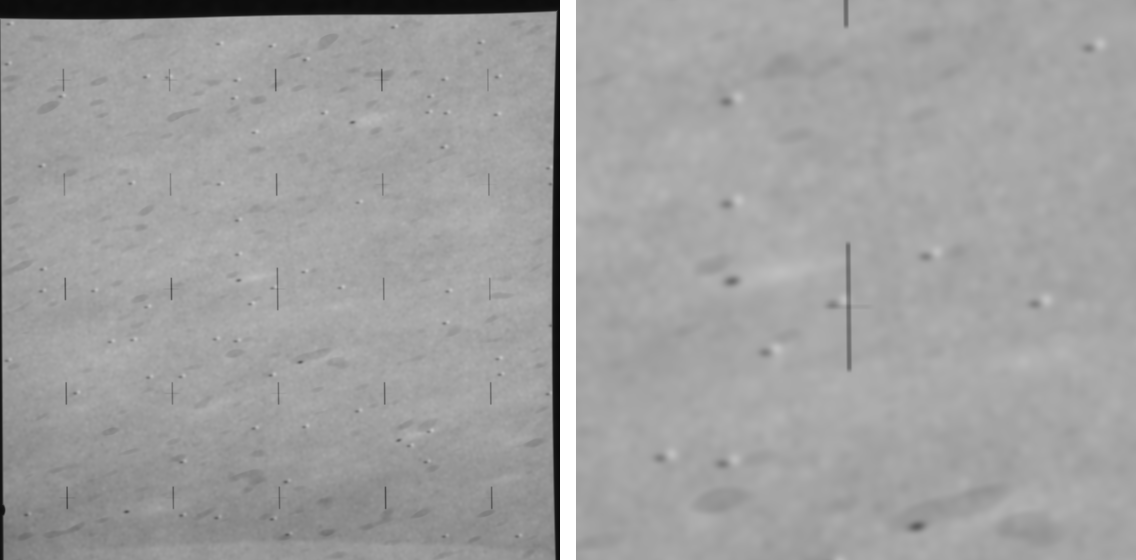
Left: the whole. Right: its middle third, enlarged.
Reproduce this texture procedurally as a Shadertoy shader.

```glsl
// Grey aerial survey frame: dusty ground with oblique streaks, register crosses and a black border.

const float GROUND = 0.647;
const float BORDER = 0.05;
const float EDGE_SOFTNESS = 0.0025;
const float STREAK_ANGLE = 0.32;
const float GRAIN_AMOUNT = 0.019;
const float MOTTLE_AMOUNT = 0.017;
const float BROAD_AMOUNT = 0.018;
const float SMUDGE_AMOUNT = 0.065;
const float BOTTOM_SHADE = 0.11;
const int COMET_COUNT = 11;
const vec2 CROSS_ORIGIN = vec2(0.120, 0.111);
const vec2 CROSS_PITCH = vec2(0.1895, 0.1865);
const float CROSS_ARM = 0.020;
const float CENTRE_ARM = 0.038;
const float CROSS_WIDTH = 0.0010;

vec3 hash3(vec2 p) {
    vec3 q = fract(p.xyx * vec3(0.1031, 0.1030, 0.0973));
    q += dot(q, q.yxz + 33.33);
    return fract((q.xxy + q.yzz) * q.zyx);
}

// Cellular noise: one soft light or dark spot per cell, roughly -1 to 1
float spots(vec2 p) {
    vec2 cell = floor(p);
    float sum = 0.0;
    for (int j = -1; j <= 1; j++)
    for (int i = -1; i <= 1; i++) {
        vec2 id = cell + vec2(i, j);
        vec3 h = hash3(id + 57.0);
        vec2 d = id + h.xy - p;
        float w = max(0.0, 1.0 - dot(d, d));
        sum += (2.0 * h.z - 1.0) * w * w * w;
    }
    return sum;
}

vec2 rotate(vec2 p, float a) {
    return vec2(cos(a) * p.x + sin(a) * p.y, cos(a) * p.y - sin(a) * p.x);
}

float gaussian(vec2 d, vec2 size) {
    d /= size;
    return exp(-dot(d, d));
}

// Bright tails, some with a dark rock at the lower end
float comets(vec2 uv) {
    float tone = 0.0;
    for (int i = 0; i < COMET_COUNT; i++) {
        vec3 place = hash3(vec2(float(i) + 3.0, 17.0));
        vec3 kind = hash3(vec2(float(i) + 41.0, 5.0));
        vec2 d = rotate(uv - 0.06 - 0.86 * place.xy, mix(0.12, 0.4, kind.x));
        vec2 size = vec2(mix(0.025, 0.065, kind.y), mix(0.006, 0.014, place.z));
        tone += mix(0.025, 0.075, kind.z) * gaussian(d - vec2(size.x, 0.0), size);
        tone -= step(0.5, kind.z) * 0.25 * gaussian(d, vec2(0.005, 0.003));
    }
    return tone;
}

// Sparse pits, each a dark dot beside a light one
float pits(vec2 uv) {
    vec2 p = uv * 32.0;
    vec3 h = hash3(floor(p) + 211.0);
    vec2 d = fract(p) - 0.35 - 0.3 * h.xy;
    float pair = 0.10 * gaussian(d - vec2(0.14, 0.05), vec2(0.12))
               - 0.15 * gaussian(d + vec2(0.08, 0.03), vec2(0.13, 0.09));
    return pair * step(0.94, h.z);
}

float ground(vec2 uv) {
    vec2 q = rotate(uv, STREAK_ANGLE);
    float tone = GROUND;

    // Broad shading and the pale band along the bottom
    tone -= BOTTOM_SHADE * smoothstep(0.36, 0.0, uv.y + 0.05 * (uv.x - 0.5));
    tone -= 0.035 * exp(-uv.x * 14.0) + 0.03 * exp((uv.x - 0.99) * 30.0);
    tone -= 0.018 * smoothstep(0.7, 1.0, uv.y);
    float arc = uv.y - 0.034 + 0.10 * (uv.x - 0.55) * (uv.x - 0.55);
    tone += 0.05 * smoothstep(0.006, -0.008, arc) * smoothstep(0.05, 0.2, uv.x);

    // Oblique streaks, mottling and grain
    float broad = spots(q * vec2(4.0, 13.0));
    tone += BROAD_AMOUNT * (broad + spots(q * vec2(11.0, 27.0) + 9.0));
    float smudge = spots(q * vec2(27.0, 66.0) + 31.0);
    tone -= SMUDGE_AMOUNT * smoothstep(0.45, 1.1, smudge - 0.25 * broad);
    tone += MOTTLE_AMOUNT * spots(q * vec2(52.0, 85.0));
    tone += GRAIN_AMOUNT * spots(uv * 140.0);
    tone += 0.002 * sin(uv.x * 190.0 + 2.0 * sin(uv.x * 37.0));
    return tone + comets(uv) + pits(uv);
}

// Register crosses: firm uprights with faint crossbars
float crosses(vec2 uv, float pixel) {
    vec2 p = uv - CROSS_ORIGIN + vec2(0.009 * (uv.y - CROSS_ORIGIN.y), 0.0);
    vec2 id = clamp(round(p / CROSS_PITCH), 0.0, 4.0);
    vec2 d = abs(p - id * CROSS_PITCH);
    vec3 h = hash3(id + 83.0);
    bool centre = id == vec2(2.0);
    float arm = centre ? CENTRE_ARM : CROSS_ARM;
    float soft = max(pixel, 0.0012);
    vec2 thin = 1.0 - smoothstep(vec2(CROSS_WIDTH - 0.5 * soft), vec2(CROSS_WIDTH + soft), d);
    float upright = thin.x * smoothstep(arm + 0.002, arm - 0.002, d.y);
    float bar = thin.y * smoothstep(0.017, 0.010, d.x);
    float strength = centre ? 0.22 : mix(0.10, 0.27, h.x);
    return strength * upright + 0.05 * h.y * bar;
}

// Signed distance inside the slightly warped frame, with a notch at the left
float frameInset(vec2 uv) {
    float top = 0.967 + 0.014 * uv.x * uv.x - 0.002 * sin(uv.x * 9.0);
    float right = 0.986 + 0.03 * (uv.y - 0.45) * (uv.y - 0.45);
    float left = 0.006 * (1.0 - uv.y);
    float notch = length((uv - vec2(0.001, 0.089)) * vec2(1.2, 0.8)) - 0.010;
    return min(min(top - uv.y, right - uv.x), min(uv.x - left, notch));
}

void mainImage(out vec4 fragColor, in vec2 fragCoord) {
    vec2 uv = fragCoord / iResolution.xy;
    float pixel = 1.0 / iResolution.y;
    float inset = frameInset(uv);
    float soft = max(EDGE_SOFTNESS, pixel);
    float border = BORDER + 0.07 * exp(min(inset, 0.0) * 250.0) + 0.008 * spots(uv * 60.0);
    float picture = ground(uv) - crosses(uv, pixel);
    float tone = mix(border, picture, smoothstep(-soft, soft, inset));
    fragColor = vec4(vec3(clamp(tone, 0.0, 1.0)), 1.0);
}
```
